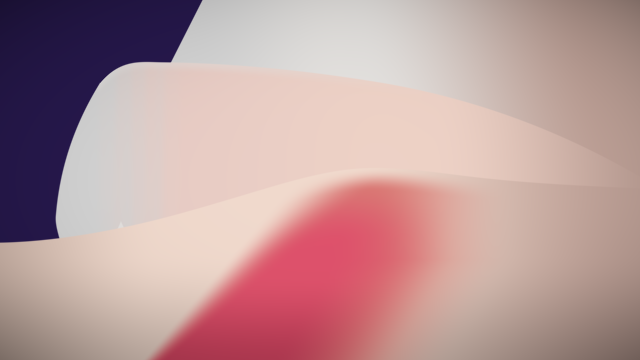
Write a WebGL 1 fragment shader that draws this background.

```glsl
precision highp float;

uniform vec2 u_resolution;

const float ASPECT = 16.0 / 9.0;
const float EDGE = 0.0025;
const float VIGNETTE = 1.4;
const float STREAK_AMOUNT = 0.07;
const vec2 STREAK_SCALE = vec2(26.0, 1.6);
const vec2 SPIKE_TIP = vec2(0.336, 0.385);
const float SPIKE_SLOPE = 0.45;

const vec3 NAVY = vec3(0.15, 0.095, 0.30);
const vec3 SILVER = vec3(0.83, 0.83, 0.83);
const vec3 PEARL = vec3(0.89, 0.88, 0.87);
const vec3 TAUPE = vec3(0.77, 0.65, 0.61);
const vec3 BLUSH = vec3(0.91, 0.80, 0.77);
const vec3 PEACH = vec3(0.93, 0.82, 0.775);
const vec3 SAND = vec3(0.83, 0.73, 0.68);
const vec3 CREAM = vec3(0.94, 0.85, 0.80);
const vec3 CORAL = vec3(0.85, 0.49, 0.46);
const vec3 CRIMSON = vec3(0.87, 0.32, 0.42);
const vec3 WINE = vec3(0.74, 0.24, 0.34);

vec2 gradientAt(vec2 cell) {
    float angle = 6.2832 * fract(sin(dot(cell, vec2(127.1, 311.7))) * 4375.85);
    return vec2(cos(angle), sin(angle));
}

float gradientNoise(vec2 p) {
    vec2 i = floor(p), f = fract(p);
    vec2 s = f * f * f * (f * (f * 6.0 - 15.0) + 10.0);
    vec2 r = vec2(1.0, 0.0);
    float low = mix(dot(gradientAt(i), f), dot(gradientAt(i + r), f - r), s.x);
    float high = mix(dot(gradientAt(i + r.yx), f - r.yx),
                     dot(gradientAt(i + 1.0), f - 1.0), s.x);
    return mix(low, high, s.y);
}

// Cubic through two knots, each given as (position, value, slope)
float curve(float x, vec3 a, vec3 b) {
    float w = b.x - a.x;
    float t = clamp((x - a.x) / w, 0.0, 1.0);
    float u = 1.0 - t;
    return u * u * ((1.0 + 2.0 * t) * a.y + t * w * a.z)
         + t * t * ((1.0 + 2.0 * u) * b.y - u * w * b.z);
}

float hillTop(float x) {
    vec3 start = vec3(0.0, 0.326, 0.02);
    vec3 foot = vec3(0.35, 0.370, 0.21);
    vec3 slope = vec3(0.75, 0.480, 0.295);
    vec3 crest = vec3(1.04, 0.5335, 0.0);
    vec3 fall = vec3(1.35, 0.5045, -0.105);
    vec3 end = vec3(ASPECT, 0.477, -0.04);
    if (x < foot.x) return curve(x, start, foot);
    if (x < slope.x) return curve(x, foot, slope);
    if (x < crest.x) return curve(x, slope, crest);
    if (x < fall.x) return curve(x, crest, fall);
    return curve(x, fall, end);
}

float foldTop(float x) {
    vec3 corner = vec3(0.278, 0.769, 1.2);
    vec3 crest = vec3(0.45, 0.827, -0.01);
    vec3 middle = vec3(1.042, 0.773, -0.16);
    vec3 end = vec3(ASPECT, 0.509, -0.58);
    if (x < crest.x) return curve(x, corner, crest);
    if (x < middle.x) return curve(x, crest, middle);
    return curve(x, middle, end);
}

float foldLeft(float y) {
    vec3 belly = vec3(0.40, 0.155, 0.08);
    if (y < belly.x) return curve(y, vec3(0.33, 0.167, -0.25), belly);
    return curve(y, belly, vec3(0.77, 0.278, 0.62));
}

float cover(float d) {
    return smoothstep(-EDGE, EDGE, d);
}

vec3 backSheet(vec2 p) {
    vec3 c = mix(SILVER, PEARL, smoothstep(0.55, 0.95, p.x));
    return mix(c, TAUPE, smoothstep(1.0, 1.65, p.x + 0.15 * (p.y - 0.85)));
}

vec3 foldSheet(vec2 p, float depth) {
    float streak = STREAK_AMOUNT * gradientNoise(p * STREAK_SCALE);
    vec3 c = mix(SILVER, BLUSH, smoothstep(0.24, 0.54, p.x + streak));
    c = mix(c, PEACH, smoothstep(0.5, 1.1, p.x));
    c = mix(c, TAUPE, smoothstep(1.2, 1.85, p.x));
    float rim = (1.0 - smoothstep(0.0, 0.03, depth)) * (1.0 - smoothstep(0.5, 1.3, p.x));
    return mix(c, PEARL, 0.5 * rim);
}

vec3 hillSheet(vec2 p, float depth) {
    vec3 c = mix(SAND, CREAM, smoothstep(-0.1, 0.45, p.x));
    c = mix(c, TAUPE, smoothstep(0.95, 1.75, p.x));
    c *= mix(0.88, 1.0, smoothstep(0.0, 0.3, p.y));
    // Glow: crisp on the left flank, fading to the right and below the crest
    float softness = mix(0.035, 0.12, p.y / 0.5);
    float flank = smoothstep(-softness, softness, p.x - 0.43 - 1.02 * p.y);
    float across = p.x + 0.6 * max(0.28 - p.y, 0.0);
    float halo = flank * (1.0 - smoothstep(1.03, 1.43, across)) * smoothstep(0.0, 0.065, depth);
    float core = flank * (1.0 - smoothstep(0.92, 1.27, across)) * smoothstep(0.01, 0.2, depth);
    c = mix(c, CORAL, halo);
    return mix(c, mix(WINE, CRIMSON, smoothstep(0.0, 0.24, p.y)), core);
}

void main() {
    vec2 uv = gl_FragCoord.xy / u_resolution;
    vec2 p = uv * vec2(ASPECT, 1.0);
    float foldDepth = foldTop(p.x) - p.y;
    float hillDepth = hillTop(p.x) - p.y;

    // Layers from back to front
    vec3 color = mix(NAVY, backSheet(p), cover(p.x - 0.4745 - 0.506 * (p.y - 0.826)));
    float fold = min(foldDepth, p.x - foldLeft(p.y));
    color = mix(color, foldSheet(p, foldDepth), cover(fold));
    float spike = SPIKE_SLOPE * (SPIKE_TIP.y - p.y) - abs(p.x - SPIKE_TIP.x);
    color = mix(color, PEARL, cover(spike));
    color = mix(color, hillSheet(p, hillDepth), cover(hillDepth));

    // Vignette
    vec2 q = uv - 0.5;
    float r2 = dot(q, q);
    gl_FragColor = vec4(color * (1.0 - VIGNETTE * r2 * r2), 1.0);
}
```
